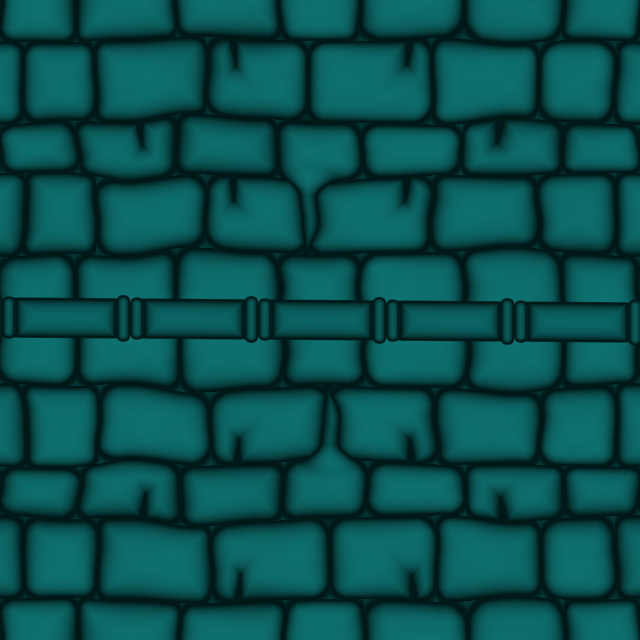
Write a Shadertoy shader that draws this texture.

```glsl
// Teal cobblestone courses, mirrored above and below a ringed horizontal rod.
// Lengths are in percent of the canvas.

const vec3 INK   = vec3(0.005, 0.095, 0.095);
const vec3 GAP   = vec3(0.02, 0.21, 0.21);
const vec3 STONE = vec3(0.053, 0.445, 0.44);
const vec3 ROD   = vec3(0.045, 0.40, 0.40);
const vec3 COLLAR = vec3(0.03, 0.29, 0.29);

// Course limits measured from the mirror axis, and joints along each course.
const float COURSE[6] = float[6](-10.7, 10.7, 22.4, 31.5, 43.9, 56.1);
const float EVEN[7] = float[7](0.0, 12.1, 27.6, 43.6, 56.3, 72.4, 87.9);
const float ODD[7]  = float[7](3.8, 15.2, 32.2, 48.3, 67.5, 84.1, 96.2);

float hash(vec2 p) {
    vec3 q = fract(p.xyx * 0.1031);
    q += dot(q, q.yzx + 33.33);
    return fract((q.x + q.y) * q.z);
}

// Value noise that repeats after the given number of lattice cells.
float noise(vec2 p, float period) {
    vec2 i = floor(p), f = fract(p);
    f = f * f * (3.0 - 2.0 * f);
    vec2 a = mod(i, period), b = mod(i + 1.0, period);
    return mix(mix(hash(a), hash(vec2(b.x, a.y)), f.x),
               mix(hash(vec2(a.x, b.y)), hash(b), f.x), f.y);
}

float roundBox(vec2 p, vec2 halfSize, float radius) {
    vec2 q = abs(p) - halfSize + radius;
    return length(max(q, 0.0)) + min(max(q.x, q.y), 0.0) - radius;
}

float cellBox(vec2 p, vec2 lo, vec2 hi, float radius) {
    return roundBox(p - 0.5 * (lo + hi), 0.5 * (hi - lo) - 0.2, radius);
}

float smoothMin(float a, float b, float k) {
    float h = max(k - abs(a - b), 0.0) / k;
    return min(a, b) - 0.25 * k * h * h;
}

float joint(int i, bool odd, float axis) {
    int k = i % 7;
    float x = odd ? (k == 3 ? axis : ODD[k]) : EVEN[k];
    return x + 100.0 * float(i / 7);
}

// Middle stone of the third course, with a thin tail reaching inward.
float keystone(vec2 p, float axis) {
    float body = cellBox(p, vec2(EVEN[3], COURSE[2]), vec2(EVEN[4], COURSE[3]), 2.4);
    float width = 1.3 * smoothstep(10.0, 16.0, p.y) + 2.4 * smoothstep(20.0, 23.5, p.y);
    float tail = max(abs(p.x - axis) - width, max(11.0 - p.y, p.y - 27.0));
    return smoothMin(body, tail, 1.5);
}

// Tapered split running inward from the outer edge of a course.
float crack(vec2 p, float offset, float outer) {
    float t = outer - p.y;
    float bend = 0.25 * t / 3.6;
    float dx = abs(abs(p.x - 50.0) - offset + bend);
    return max(dx - 0.5 * (1.0 - t / 3.8), t - 3.8);
}

float stones(vec2 p, float axis) {
    int row = 0;
    for (int i = 1; i < 5; i++) if (p.y > COURSE[i]) row = i;
    bool odd = row % 2 == 1;
    float first = joint(0, odd, axis);
    float x = first + mod(p.x - first, 100.0);
    int col = 0;
    for (int i = 1; i < 7; i++) if (x > joint(i, odd, axis)) col = i;

    vec2 lo = vec2(joint(col, odd, axis), COURSE[row]);
    vec2 hi = vec2(joint(col + 1, odd, axis), COURSE[row + 1]);
    float radius = mix(1.7, 3.3, hash(vec2(col, row) + 7.0));
    float d = cellBox(vec2(x, p.y), lo, hi, radius);
    if (row > 0 && row < 4) d = max(d, -crack(p, odd ? 13.6 : 28.0, hi.y));

    float key = keystone(p, axis);
    return min(max(d, -key), key);
}

// Paints a shape with an inked rim that fades into its face colour.
vec3 layer(vec3 under, float d, vec3 face, float falloff, float aa) {
    float lit = 1.0 - exp(-max(-d - 0.1, 0.0) / falloff);
    return mix(under, mix(INK, face, lit), 1.0 - smoothstep(-aa, aa, d - 0.15));
}

vec3 rod(vec3 col, vec2 p, float aa) {
    float u = mod(p.x + 9.67, 20.0) - 10.0;
    float y = p.y - 50.4 + 0.008 * p.x;
    vec2 q = vec2(10.0 - abs(u), y);
    col = layer(col, roundBox(q, vec2(9.6, 2.95), 0.2), COLLAR, 0.8, aa);
    col = layer(col, roundBox(q, vec2(7.7, 2.95), 0.4), ROD, 0.8, aa);
    float ringHeight = u < 0.0 ? 3.5 : 3.15;
    float ring = roundBox(vec2(abs(u) - 1.05, y), vec2(0.95, ringHeight), 0.9);
    return layer(col, ring, ROD, 0.45, aa);
}

void mainImage(out vec4 fragColor, in vec2 fragCoord) {
    vec2 p = 100.0 * fragCoord / iResolution.xy;
    float aa = 100.0 / iResolution.y;

    // Mirror the courses; the lower half is nudged sideways.
    float lower = step(p.y, 50.0);
    vec2 m = vec2(p.x - 0.8 * lower * sin(0.0314159 * p.x), abs(p.y - 50.0));
    vec2 wobble = vec2(noise(m * 0.2, 20.0), noise(m * 0.1 + 3.0, 10.0)) - 0.5;
    float d = stones(m + wobble * vec2(1.0, 2.2), mix(48.3, 50.9, lower));

    // Uneven brushwork on the stone faces.
    float mottle = noise(p * 0.1, 10.0);
    float grain = noise(p * vec2(0.3, 0.6), 60.0);
    vec3 face = STONE * (0.97 + 0.04 * grain);
    vec3 col = mix(INK, GAP, smoothstep(0.3, 1.2, d));
    col = layer(col, d, face, mix(0.7, 1.35, mottle), aa);
    fragColor = vec4(rod(col, p, aa), 1.0);
}
```
